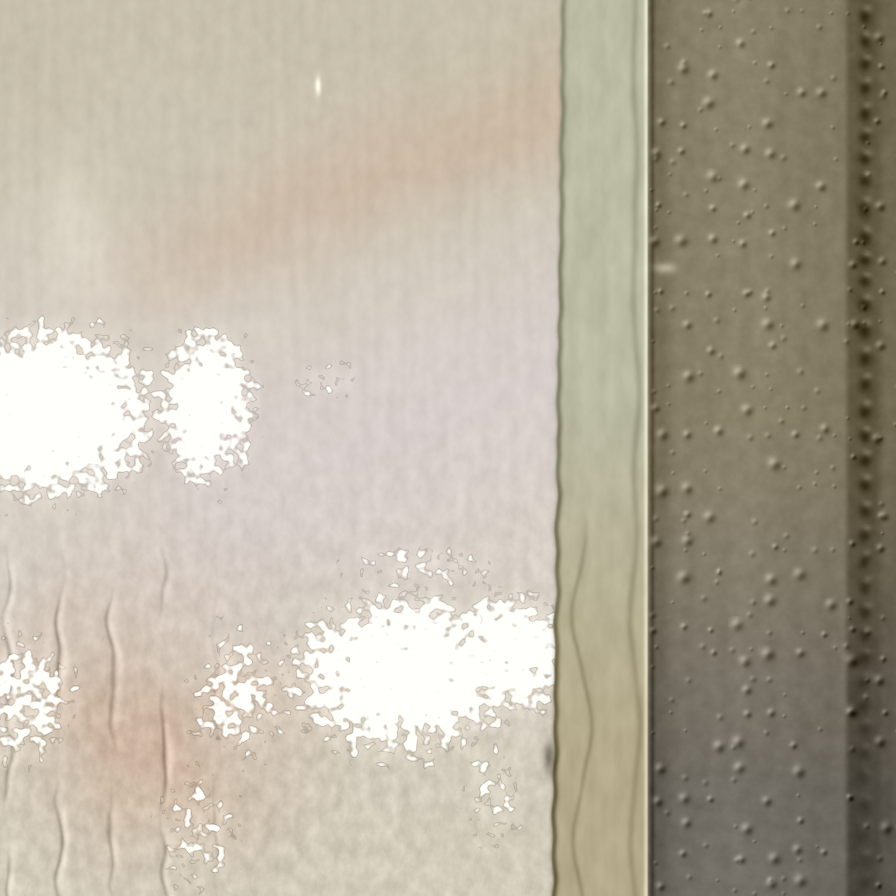
Write a WebGL 1 fragment shader that draws this texture.

```glsl
precision highp float;
// Glossy stained wall with broken white glare, beside a pale trim strip and a dark pitted frame.
uniform vec2 u_resolution;

const vec3 WALL_TOP = vec3(0.785, 0.755, 0.675);
const vec3 WALL_MID = vec3(0.845, 0.815, 0.775);
const vec3 WALL_LOW = vec3(0.825, 0.800, 0.735);
const vec3 LAVENDER = vec3(0.845, 0.810, 0.805);
const vec3 ROSE = vec3(0.800, 0.690, 0.610);
const vec3 STRIP_COOL = vec3(0.735, 0.735, 0.645);
const vec3 STRIP_WARM = vec3(0.710, 0.670, 0.550);
const vec3 FRAME_TOP = vec3(0.510, 0.475, 0.390);
const vec3 FRAME_LOW = vec3(0.425, 0.405, 0.370);
const float WALL_EDGE = 0.616;
const float STRIP_EDGE = 0.723;
const float GROOVE_X = 0.965;
const float RELIEF = 0.075;

float hash(vec2 p) {
  return fract(sin(dot(p, vec2(127.1, 311.7))) * 43758.5);
}

vec2 gradient(vec2 cell) {
  float a = 6.2832 * hash(cell);
  return vec2(cos(a), sin(a));
}

float noise(vec2 p) {
  vec2 i = floor(p), f = fract(p);
  vec2 w = f * f * f * (f * (f * 6.0 - 15.0) + 10.0);
  vec2 e = vec2(1.0, 0.0);
  float low = mix(dot(gradient(i), f), dot(gradient(i + e), f - e), w.x);
  float high = mix(dot(gradient(i + e.yx), f - e.yx), dot(gradient(i + 1.0), f - 1.0), w.x);
  return mix(low, high, w.y);
}

float fbm(vec2 p) {
  float sum = 0.0, amp = 0.6;
  for (int i = 0; i < 4; i++) {
    sum += amp * noise(p);
    p = mat2(1.6, 1.2, -1.2, 1.6) * p + 7.3;
    amp *= 0.55;
  }
  return sum;
}

// Soft elliptical falloff, 1 at the centre
float patchAt(vec2 p, vec2 centre, vec2 radii) {
  vec2 d = (p - centre) / radii;
  return exp(-dot(d, d));
}

float lineAt(float d, float width) {
  return exp(-d * d / (width * width));
}

// Flat-topped glare region, negative far outside
float glareAt(vec2 p, vec2 centre, vec2 radii, float strength) {
  return strength - 0.85 * dot((p - centre) / radii, (p - centre) / radii);
}

float glareField(vec2 p) {
  float g = glareAt(p, vec2(0.055, 0.540), vec2(0.112, 0.090), 0.85);
  g = max(g, glareAt(p, vec2(0.230, 0.548), vec2(0.052, 0.083), 0.75));
  g = max(g, glareAt(p, vec2(0.450, 0.248), vec2(0.125, 0.088), 0.72));
  g = max(g, glareAt(p, vec2(0.565, 0.270), vec2(0.080, 0.065), 0.68));
  g = max(g, glareAt(p, vec2(0.265, 0.225), vec2(0.060, 0.090), 0.20));
  g = max(g, glareAt(p, vec2(0.025, 0.220), vec2(0.075, 0.085), 0.22));
  g = max(g, glareAt(p, vec2(0.365, 0.575), vec2(0.060, 0.030), -0.08));
  g = max(g, glareAt(p, vec2(0.480, 0.370), vec2(0.140, 0.035), -0.10));
  g = max(g, glareAt(p, vec2(0.220, 0.070), vec2(0.070, 0.100), -0.06));
  return max(g, glareAt(p, vec2(0.550, 0.110), vec2(0.050, 0.080), -0.06));
}

vec3 wallColor(vec2 p) {
  float broad = fbm(p * 5.0);
  vec3 c = mix(WALL_LOW, WALL_MID, smoothstep(0.05, 0.40, p.y));
  c = mix(c, WALL_TOP, smoothstep(0.50, 0.98, p.y + 0.12 * broad));
  // Diagonal stains
  float rise = p.y - 0.40 * p.x;
  float across = smoothstep(0.04, 0.30, p.x);
  c = mix(c, ROSE, 0.50 * across * lineAt(rise - 0.635 + 0.05 * broad, 0.065));
  c = mix(c, LAVENDER, 0.75 * across * lineAt(rise - 0.34, 0.12));
  c = mix(c, ROSE, 0.75 * patchAt(p, vec2(0.17, 0.20), vec2(0.15, 0.15)) * (0.85 + broad));
  c += 0.045 * patchAt(p, vec2(0.085, 0.73), vec2(0.04, 0.08));
  // Brushed relief, rougher towards the bottom left
  float rough = mix(1.5, 0.5, smoothstep(0.1, 0.65, p.y));
  c += RELIEF * rough * fbm(p * vec2(65.0, 48.0)) + 0.025 * noise(p * vec2(85.0, 7.0));
  // Wavering drips
  float sway = 0.009 * noise(vec2(3.0, p.y * 15.0)) + 0.008 * noise(p * 24.0);
  float drip = (fract((p.x + sway) / 0.058 + 0.35) - 0.5) * 0.058;
  float dripZone = (1.0 - smoothstep(0.30, 0.43, p.y)) * (1.0 - smoothstep(0.20, 0.28, p.x));
  float broken = smoothstep(-0.3, 0.3, noise(p * vec2(17.0, 9.0)));
  c -= dripZone * broken * (0.16 * lineAt(drip, 0.0025) - 0.08 * lineAt(drip - 0.006, 0.004));
  // Glare broken up by the surface grain
  float grain = 0.80 * noise(p * vec2(75.0, 85.0)) + 0.55 * noise(p * 140.0) + 0.30 * noise(p * 30.0);
  float field = glareField(p);
  c += 0.06 * smoothstep(-0.6, 0.4, field);
  c -= 0.10 * smoothstep(0.10, 0.0, abs(field + grain + 0.05));
  return mix(c, vec3(1.0, 1.0, 0.99), smoothstep(0.02, 0.20, field + grain));
}

vec3 stripColor(vec2 p) {
  vec3 c = mix(STRIP_WARM, STRIP_COOL, smoothstep(0.12, 0.65, p.y));
  c += 0.06 * fbm(p * vec2(45.0, 22.0)) + 0.025 * noise(p * vec2(90.0, 5.0));
  float bend = 0.012 * noise(vec2(1.0, p.y * 8.0));
  c -= 0.09 * lineAt(p.x - 0.709 + bend, 0.004);
  float crack = lineAt(p.x - 0.650 + 2.0 * bend, 0.003) * (1.0 - smoothstep(0.35, 0.45, p.y));
  return c - 0.10 * crack;
}

// Scattered pimples shaded from the upper left
float pimples(vec2 p, float scale, float density) {
  vec2 cell = floor(p * scale);
  float seed = hash(cell + 4.0);
  vec2 d = fract(p * scale) - 0.3 - 0.4 * vec2(hash(cell), hash(cell + 9.0));
  float size = mix(0.09, 0.19, seed / density);
  return step(seed, density) * dot(d, vec2(-0.7, 0.7)) / size * exp(-dot(d, d) / (size * size));
}

vec3 frameColor(vec2 p) {
  vec3 c = mix(FRAME_LOW, FRAME_TOP, smoothstep(0.08, 0.55, p.y));
  c += 0.035 * lineAt(p.x - 0.82, 0.07) - 0.05 * lineAt(p.x - 0.735, 0.012);
  c += 0.055 * fbm(p * 55.0) + 0.025 * noise(p * vec2(60.0, 4.0));
  c += 0.38 * pimples(p, 32.0, 0.40) + 0.22 * pimples(p + 0.37, 55.0, 0.22);
  // Stitched groove
  float groove = smoothstep(0.940, 0.950, p.x) * (1.0 - 0.5 * smoothstep(0.976, 0.990, p.x));
  c -= 0.13 * groove;
  vec2 stitch = vec2(p.x - GROOVE_X, (fract(p.y * 36.0 + 0.5 * noise(p * 12.0)) - 0.5) / 36.0);
  float stitchFade = smoothstep(0.1, 0.5, p.y) * 0.7 + 0.3;
  c -= 0.17 * stitchFade * patchAt(stitch, vec2(0.0), vec2(0.007, 0.008));
  return c + 0.12 * stitchFade * patchAt(stitch, vec2(0.003, 0.009), vec2(0.005, 0.004));
}

void main() {
  vec2 p = gl_FragCoord.xy / u_resolution;
  float soft = 1.2 / u_resolution.x;
  float wallEdge = WALL_EDGE + 0.011 * p.y + 0.004 * noise(vec2(5.0, p.y * 28.0));
  vec3 c = mix(wallColor(p), stripColor(p), smoothstep(-soft, soft, p.x - wallEdge));
  c -= mix(0.30, 0.16, p.y) * lineAt(p.x - wallEdge - 0.002, 0.0035);
  c = mix(c, frameColor(p), smoothstep(-soft, soft, p.x - STRIP_EDGE));
  // Bright lip and shadow where the strip meets the frame
  c += 0.16 * lineAt(p.x - STRIP_EDGE + 0.002, 0.0025);
  c -= 0.14 * lineAt(p.x - STRIP_EDGE - 0.005, 0.003);
  // Chips on the two edges
  c += 0.25 * patchAt(p, vec2(0.742, 0.701), vec2(0.012, 0.006));
  c -= 0.35 * patchAt(p, vec2(0.613, 0.155), vec2(0.006, 0.016));
  c += 0.25 * patchAt(p, vec2(0.355, 0.904), vec2(0.003, 0.010));
  gl_FragColor = vec4(clamp(c, 0.0, 1.0), 1.0);
}
```
